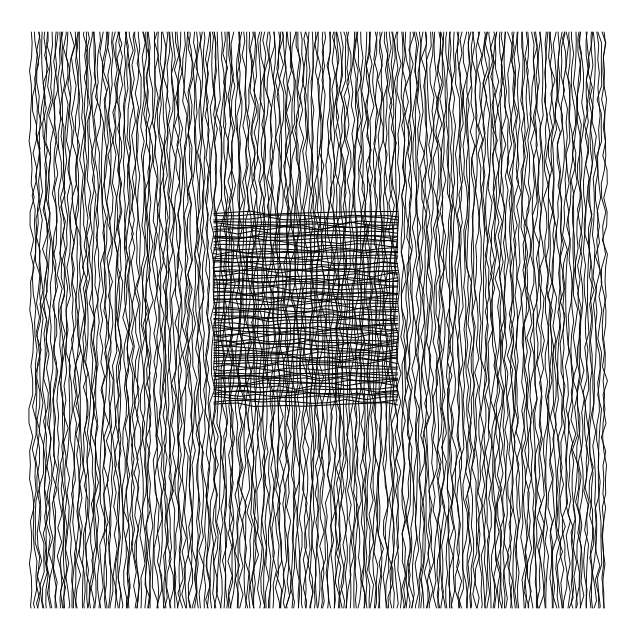
This pattern is drawn by a Shadertoy shader. Its source:

```glsl
// Draws a field of wavering vertical ink strands with a woven square crossed by horizontal strands.

const vec3 PAPER = vec3(1.0);
const vec3 INK = vec3(0.0);

// Each box holds its lower left and upper right corners.
const vec4 FIELD_BOX = vec4(0.047, 0.0495, 0.947, 0.9505);
const vec4 WEAVE_BOX = vec4(0.3335, 0.367, 0.622, 0.669);

const float FIELD_COUNT = 230.0;
const float FIELD_WIDTH = 0.0014;
const float FIELD_WOBBLE = 0.0042;
const float FIELD_STEP = 0.022;

const float WEAVE_COUNT = 72.0;
const float WEAVE_WIDTH = 0.0016;
const float WEAVE_WOBBLE = 0.0032;
const float WEAVE_STEP = 0.026;

const float SPREAD = 0.9; // random shift of a strand, in strand spacings
const int REACH = 4;      // neighbouring strands tested on each side

float hash(vec2 p) {
    vec3 q = fract(p.xyx * 0.1031);
    q += dot(q, q.yzx + 33.33);
    return fract((q.x + q.y) * q.z);
}

// Share of a pixel-wide interval covered by a line of the given width.
float lineCoverage(float offset, float width, float pixel) {
    float halfWidth = 0.5 * width;
    float high = clamp(offset + 0.5 * pixel, -halfWidth, halfWidth);
    float low = clamp(offset - 0.5 * pixel, -halfWidth, halfWidth);
    return (high - low) / pixel;
}

// Soft mask that is one between the two limits.
float span(float x, vec2 limits, float pixel) {
    return clamp((x - limits.x) / pixel + 0.5, 0.0, 1.0)
         * clamp((limits.y - x) / pixel + 0.5, 0.0, 1.0);
}

// Ink of kinked strands that run along p.y and are spread across p.x.
float strands(vec2 p, vec2 across, vec2 along, float count, float width,
              float wobble, float stepLength, float seed, float pixel) {
    float spacing = (across.y - across.x) / count;
    float nearest = floor((p.x - across.x) / spacing);
    float bare = 1.0;

    for (int k = -REACH; k <= REACH; k++) {
        float id = nearest + float(k);
        if (id < 0.0 || id >= count) continue;

        // Straight segments join random side steps at each knot.
        float strandSeed = id + seed;
        float t = p.y / stepLength + hash(vec2(strandSeed, 7.0));
        float knot = floor(t);
        float from = hash(vec2(strandSeed, knot + 20.0)) * 2.0 - 1.0;
        float to = hash(vec2(strandSeed, knot + 21.0)) * 2.0 - 1.0;

        float shift = (hash(vec2(strandSeed, 3.0)) - 0.5) * SPREAD;
        float centre = across.x + (id + 0.5 + shift) * spacing
                     + wobble * mix(from, to, t - knot);
        float slope = wobble * (to - from) / stepLength;
        float offset = (p.x - centre) * inversesqrt(1.0 + slope * slope);
        bare *= 1.0 - lineCoverage(offset, width, pixel);
    }
    return (1.0 - bare) * span(p.y, along, pixel);
}

void mainImage(out vec4 fragColor, in vec2 fragCoord) {
    float pixel = 1.0 / min(iResolution.x, iResolution.y);
    vec2 uv = (fragCoord - 0.5 * iResolution.xy) * pixel + 0.5;

    // Vertical strands fill the whole field.
    float field = strands(uv, FIELD_BOX.xz, FIELD_BOX.yw, FIELD_COUNT,
                          FIELD_WIDTH, FIELD_WOBBLE, FIELD_STEP, 11.0, pixel);

    // Horizontal strands cross them inside the square.
    float weave = strands(uv.yx, WEAVE_BOX.yw, WEAVE_BOX.xz, WEAVE_COUNT,
                          WEAVE_WIDTH, WEAVE_WOBBLE, WEAVE_STEP, 503.0, pixel);

    float ink = 1.0 - (1.0 - field) * (1.0 - weave);
    fragColor = vec4(mix(PAPER, INK, ink), 1.0);
}
```
